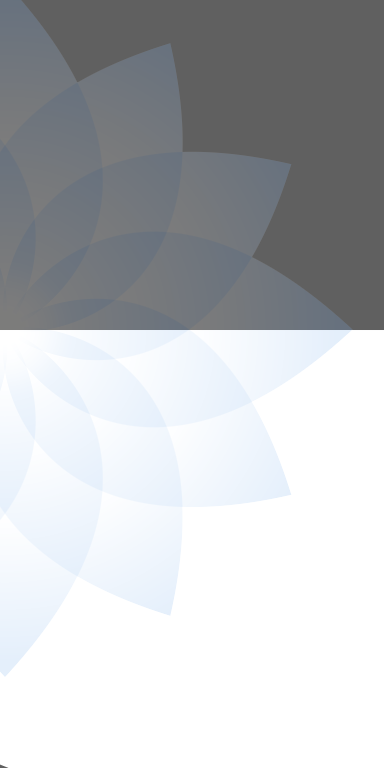
Reproduce this background procedurally as a WebGL 1 fragment shader.

```glsl
precision mediump float;
uniform vec2 u_resolution;

#define CENTER vec2(0.013, 1.142)
#define HORIZON 1.1406
#define PETALS 12
#define AXIS_LENGTH 0.905
#define DIAGONAL_LENGTH 0.861
#define PETAL_WIDTH 0.93
#define RING_STEP 0.21
#define CELL_DEPTH 0.44
#define DARK_GROUND vec3(0.376)

const float TURN = 6.2831853;

// Antialiased coverage of a petal lying along +x, rounded at the base
float petal(vec2 p, float size, float pixel) {
  float t = p.x / size;
  float halfWidth = size * PETAL_WIDTH * pow(max(t, 0.0001), 0.75) * (1.0 - t);
  float inside = (halfWidth - abs(p.y)) * 0.82;
  return step(0.0, p.x) * clamp(inside / pixel + 0.5, 0.0, 1.0);
}

// Number of petals overlapping at a point
float countPetals(vec2 p, float pixel) {
  float count = 0.0;
  for (int i = 0; i < PETALS; i++) {
    float k = float(i);
    float a = k * TURN / float(PETALS);
    float c = cos(a);
    float s = sin(a);
    vec2 q = vec2(c * p.x + s * p.y, c * p.y - s * p.x);
    float size = mod(k, 3.0) < 0.5 ? AXIS_LENGTH : DIAGONAL_LENGTH;
    count += petal(q, size, pixel);
  }
  return count;
}

void main() {
  float pixel = 2.0 / u_resolution.y;
  vec2 uv = gl_FragCoord.xy * pixel;
  vec2 p = uv - CENTER;

  float layers = countPetals(p, pixel);
  float flower = min(layers, 1.0);

  // Each cell between crossing edges deepens toward its outer corner
  float radius = length(p) / DIAGONAL_LENGTH;
  float inner = 1.0 - RING_STEP * (layers - 1.0) - CELL_DEPTH;
  float shade = clamp((radius - inner) / CELL_DEPTH, 0.0, 1.0);
  shade *= smoothstep(0.03, 0.22, radius);

  // Petals on the light and dark halves
  vec3 lightPetal = mix(vec3(1.0), vec3(0.895, 0.937, 0.985), shade);
  vec3 darkPetal = mix(vec3(0.488, 0.486, 0.484), vec3(0.405, 0.445, 0.495), shade);
  vec3 lightHalf = mix(vec3(1.0), lightPetal, flower);
  vec3 darkHalf = mix(DARK_GROUND, darkPetal, flower);

  float upper = clamp((uv.y - HORIZON) / pixel + 0.5, 0.0, 1.0);
  vec3 color = mix(lightHalf, darkHalf, upper);

  // Sliver in the lower left corner
  float sliver = 0.009 - uv.y - 0.4 * uv.x;
  color = mix(color, DARK_GROUND, clamp(sliver / pixel + 0.5, 0.0, 1.0));

  gl_FragColor = vec4(color, 1.0);
}
```
